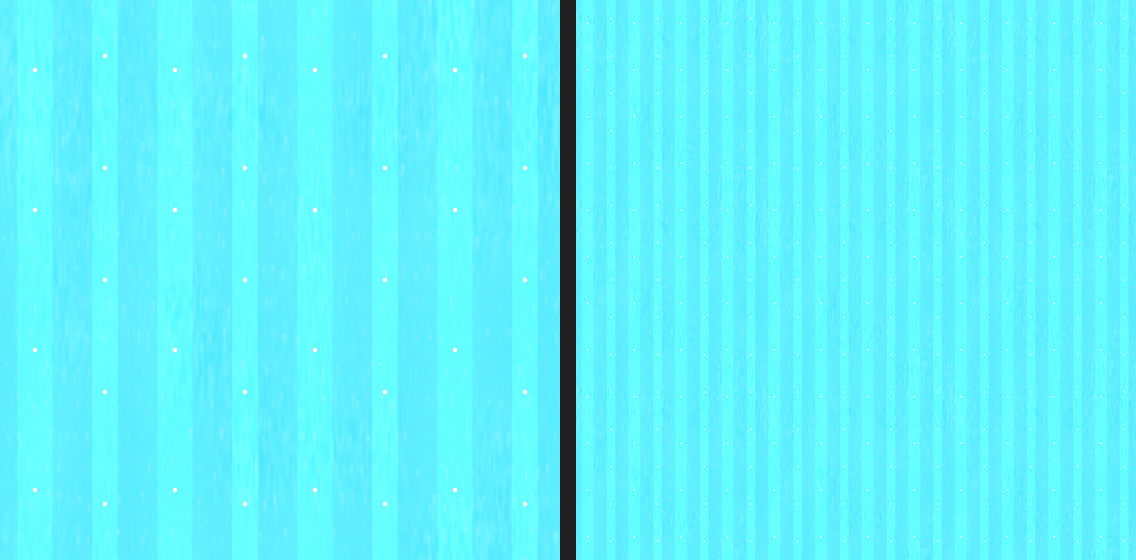
Left: one tile. Right: repeated 3 by 3.
Write a Shadertoy shader that draws this texture.

```glsl
float hash(vec2 p, float seed) {
    vec3 q = fract(vec3(p, seed + 1.7) * vec3(0.1031, 0.1030, 0.0973));
    q += dot(q, q.yzx + 33.33);
    return fract((q.x + q.y) * q.z);
}

// Value noise that wraps after a whole number of cells
float wrapNoise(vec2 uv, vec2 cells, float seed) {
    vec2 p = uv * cells;
    vec2 i = floor(p), f = fract(p);
    f = f * f * (3.0 - 2.0 * f);
    vec2 a = mod(i, cells), b = mod(i + 1.0, cells);
    return mix(mix(hash(a, seed), hash(vec2(b.x, a.y), seed), f.x),
               mix(hash(vec2(a.x, b.y), seed), hash(b, seed), f.x), f.y);
}

// Coverage of a stripe centred in a repeat, sizes in canvas units
float stripe(float x, float center, float halfWidth, float pixel) {
    float d = abs(fract(x * 4.0 - center + 0.5) - 0.5) / 4.0 - halfWidth;
    return smoothstep(0.7 * pixel, -0.7 * pixel, d);
}

float dotDistance(vec2 uv, float center, float rows) {
    vec2 repeats = vec2(4.0, rows);
    vec2 cell = fract(uv * repeats - vec2(center + 0.5, 0.0)) - 0.5;
    return length(cell / repeats);
}

// One small streak per chosen cell: crisp at the top, fading downward
float streaks(vec2 uv, vec2 cells, float seed, float pixel) {
    vec2 p = fract(uv) * cells;
    vec2 id = floor(p);
    vec2 local = (p - id) / cells;
    float halfWidth = mix(0.0012, 0.0034, hash(id, seed));
    float len = mix(0.010, 0.038, hash(id, seed + 1.0));
    float x = mix(0.25, 0.75, hash(id, seed + 2.0)) / cells.x;
    float top = mix(0.65, 0.95, hash(id, seed + 3.0)) / cells.y;
    float drop = top - local.y;
    float side = smoothstep(pixel, -pixel, abs(local.x - x) - halfWidth);
    float fade = smoothstep(-pixel, 2.0 * pixel, drop) * smoothstep(len, 0.0, drop);
    float chosen = step(0.72, hash(id, seed + 4.0));
    return side * fade * chosen * mix(0.3, 1.0, hash(id, seed + 5.0));
}

void mainImage(out vec4 fragColor, in vec2 fragCoord) {
    vec2 uv = fragCoord / iResolution.xy;
    float pixel = 1.0 / min(iResolution.x, iResolution.y);

    // Wide and narrow stripes, with a soft shade between them
    float bright = max(stripe(uv.x, 0.25, 0.0313, pixel),
                       stripe(uv.x, 0.75, 0.0228, pixel));
    float shade = 0.5 - 0.5 * cos(25.1327 * (uv.x - 0.0625));
    vec3 base = mix(vec3(0.385, 0.945, 1.0), vec3(0.365, 0.925, 1.0), shade);
    vec3 color = mix(base, vec3(0.395, 0.995, 1.0), bright);

    // Broad mottling and patches of fine vertical grain
    float mottle = wrapNoise(uv, vec2(12.0, 5.0), 1.0) - 0.5;
    float patches = smoothstep(0.35, 0.85, wrapNoise(uv, vec2(9.0, 5.0), 2.0));
    float grain = wrapNoise(uv, vec2(256.0, 24.0), 3.0)
                + wrapNoise(uv, vec2(150.0, 50.0), 4.0) - 1.0;
    color += vec3(0.03, 0.012, 0.0) * mottle;
    color += vec3(0.07, 0.025, 0.0) * grain * (0.25 + patches);

    // Scattered pale streaks
    float wear = 0.0;
    for (int i = 0; i < 3; i++) {
        float k = float(i);
        vec2 shift = vec2(0.37, 0.23) * k;
        wear = max(wear, streaks(uv + shift, vec2(41.0 + 7.0 * k, 17.0), 10.0 + 8.0 * k, pixel));
    }
    color = mix(color, vec3(0.66, 0.96, 1.0), 0.5 * wear);

    // White dots with a thin grey rim, four rows and five rows
    float d = min(dotDistance(uv, 0.25, 4.0), dotDistance(uv, 0.75, 5.0));
    color = mix(color, vec3(0.72, 0.85, 0.89), 0.8 * smoothstep(pixel, -pixel, d - 0.0046));
    color = mix(color, vec3(1.0, 0.98, 0.99), smoothstep(0.7 * pixel, -0.7 * pixel, d - 0.0038));

    fragColor = vec4(clamp(color, 0.0, 1.0), 1.0);
}
```
